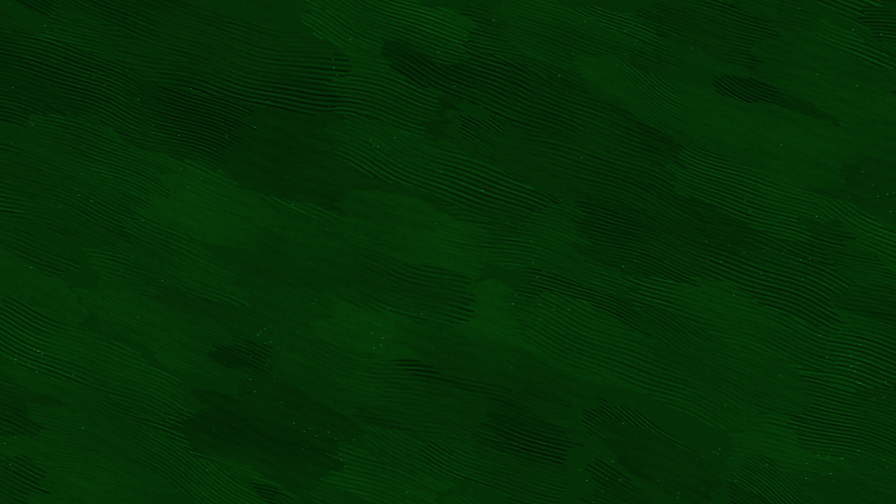
This texture is drawn by a Shadertoy shader. Its source:

```glsl
// Dark green paint laid on in overlapping, slanted brush strokes.
// Strokes are scattered over a stretched cell grid and stacked by random rank;
// each carries its own tone and wavy bristle grooves, with rare bright flecks.

const float TAU = 6.2831853;
const float SLANT = -0.36;               // main brushing direction, radians
const vec2 STROKE_CELL = vec2(0.27, 0.088);
const float GROOVE_GAP = 0.0083;         // distance between bristle grooves
const vec3 PAINT = vec3(0.016, 0.181, 0.020);
const vec3 SHEEN = vec3(0.003, 0.012, 0.022);
const vec3 FLECK = vec3(0.07, 0.25, 0.14);

vec2 hash2(vec2 p) {
    vec3 q = fract(p.xyx * vec3(0.1031, 0.1030, 0.0973));
    q += dot(q, q.yzx + 33.33);
    return fract((q.xx + q.yz) * q.zy);
}

mat2 rotation(float angle) {
    float c = cos(angle), s = sin(angle);
    return mat2(c, -s, s, c);
}

// Layered sines, roughly -1 to 1
float waves(vec2 p) {
    float sum = 0.0, amplitude = 0.5;
    for (int i = 0; i < 4; i++) {
        sum += amplitude * sin(p.x + 1.7 * sin(p.y * 0.8 + float(i)));
        p = rotation(1.1) * p * 1.9 + 2.3;
        amplitude *= 0.55;
    }
    return sum;
}

// Signed distance to a box with round corners
float roundBox(vec2 p, vec2 halfSize, float radius) {
    vec2 d = abs(p) - halfSize + radius;
    return length(max(d, 0.0)) + min(max(d.x, d.y), 0.0) - radius;
}

// Bristle profile: -1 in a groove, 1 on a ridge
float bristles(vec2 p, float gap, float phase) {
    float bend = 0.008 * sin(p.x * 14.0 + phase + p.y * 6.0)
               + 0.0025 * sin(p.x * 34.0 + phase * 2.0 - p.y * 15.0);
    float across = p.y + bend;
    float profile = sin(TAU * across / gap + phase);
    return profile * (0.75 + 0.25 * sin(across * 290.0 + p.x * 17.0));
}

// Colour of one stroke; p is measured from its centre
vec3 strokeColor(vec2 p, vec2 place, vec2 look, vec2 shape) {
    float tone = (look.x - 0.5) * 0.30 + 0.10 * waves(place * vec2(9.0, 23.0));
    float patchy = 0.65 + 0.85 * waves(place * vec2(11.0, 27.0) + look * 9.0);
    float depth = smoothstep(0.0, 0.65, look.y) * clamp(patchy, 0.2, 1.0);
    float ridge = bristles(p, GROOVE_GAP * mix(0.86, 1.14, shape.x), shape.y * TAU);
    float streak = 0.075 * waves(place * vec2(30.0, 300.0));
    float relief = ridge < 0.0 ? 0.50 * ridge : 0.30 * ridge;
    vec3 color = PAINT * (1.0 + tone + streak + relief * depth);
    return color + SHEEN * depth * smoothstep(0.1, 1.0, ridge);
}

// Blends all strokes near p; the highest rank hides the others
vec3 paintStrokes(vec2 p, float blur) {
    vec2 home = floor(p / STROKE_CELL);
    vec2 ragged = p + vec2(0.035 * waves(p * vec2(20.0, 95.0)),
                           0.012 * waves(p * vec2(24.0, 45.0) + 6.0));
    vec3 sum = PAINT * 0.01;
    float total = 0.01;
    for (int j = -1; j <= 1; j++) {
        for (int i = -1; i <= 1; i++) {
            vec2 cell = home + vec2(i, j);
            vec2 jitter = hash2(cell + 17.0);
            vec2 look = hash2(cell + 71.0);
            vec2 shape = hash2(cell + 133.0);
            vec2 center = (cell + 0.5 + 0.8 * (jitter - 0.5)) * STROKE_CELL;
            mat2 turn = rotation((shape.y - 0.5) * 0.34);
            vec2 halfSize = STROKE_CELL * mix(vec2(0.40), vec2(0.85), shape);
            float edge = roundBox(turn * (ragged - center), halfSize, 0.033);
            float cover = 1.0 - smoothstep(-blur, blur, edge);
            float weight = cover * exp(16.0 * hash2(cell + 211.0).x);
            sum += weight * strokeColor(turn * (p - center), p, look, shape);
            total += weight;
        }
    }
    return sum / total;
}

// Fine cellular grain, -1 to 1: how near the closest scattered point is
float grain(vec2 p) {
    vec2 home = floor(p);
    float nearest = 1.0;
    for (int k = 0; k < 9; k++) {
        vec2 cell = home + vec2(k % 3 - 1, k / 3 - 1);
        nearest = min(nearest, length(p - cell - hash2(cell + 503.0)));
    }
    return 1.0 - 2.0 * nearest;
}

// Sparse cellular dots, gathered where the broad waves peak
float flecks(vec2 p, float size, float blur) {
    vec2 cell = floor(p / size);
    vec2 chance = hash2(cell + 307.0);
    vec2 center = (cell + 0.3 + 0.4 * hash2(cell + 401.0)) * size;
    float gather = smoothstep(0.4, 0.85, waves(p * vec2(8.0, 14.0) + 4.0));
    float present = step(chance.x, 0.004 + 0.12 * gather);
    float dist = length((p - center) * vec2(0.7, 1.2));
    return present * chance.y * (1.0 - smoothstep(0.0, 0.0016 + blur, dist));
}

void mainImage(out vec4 fragColor, in vec2 fragCoord) {
    vec2 canvas = fragCoord / iResolution.y;
    float pixel = 1.0 / iResolution.y;

    // x runs along the brushing direction, y across it
    vec2 p = rotation(SLANT) * canvas + vec2(3.0, 5.0);
    p.y += 0.012 * sin(p.x * 5.0 + p.y * 4.0);

    vec3 color = paintStrokes(p, max(0.004, pixel));
    color *= 1.0 + 0.06 * grain(p / vec2(0.012, 0.007));
    color += FLECK * flecks(p, 0.009, 0.5 * pixel);
    fragColor = vec4(clamp(color, 0.0, 1.0), 1.0);
}
```
